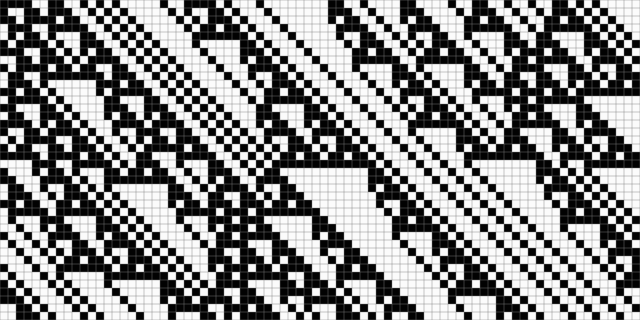
Give the GLSL for this pattern, as a Shadertoy shader.

```glsl
// History of a one-dimensional cellular automaton, one generation per row, top to bottom.
// A row is a ring of 128 bits packed in a uvec4; each pixel replays the rule
// down to its own row, then box-filters the cells and the thin grey grid.

const float ROWS = 40.0;          // generations over the canvas height
const float LINE_WIDTH = 0.056;   // grid line width, in cells
const int RING_OFFSET = 24;       // ring position of the leftmost column
const uint SEED = 37u;

const vec3 DEAD_COLOR = vec3(0.985);
const vec3 LIVE_COLOR = vec3(0.008);
const vec3 GRID_COLOR = vec3(0.49);

// Integer hash giving 32 random bits per component
uvec4 randomBits(uvec4 v) {
    v = (v ^ (v >> 16u)) * 0x7feb352du;
    v = (v ^ (v >> 15u)) * 0x846ca68bu;
    return v ^ (v >> 16u);
}

// Starting row with three live cells in eight
uvec4 firstGeneration(uint seed) {
    uvec4 words = uvec4(1u, 2u, 3u, 4u) + seed * 64u;
    return randomBits(words) & (randomBits(words + 16u) | randomBits(words + 32u));
}

// Rule: left XOR (self AND right), for all 128 cells at once
uvec4 nextGeneration(uvec4 row) {
    uvec4 left = (row << 1u) | (row.wxyz >> 31u);
    uvec4 right = (row >> 1u) | (row.yzwx << 31u);
    return left ^ (row & right);
}

// 1.0 where the cell in a given column is alive
float cellState(uvec4 row, int column) {
    int i = (column + RING_OFFSET) & 127;
    return float((row[i >> 5] >> uint(i & 31)) & 1u);
}

// Share of the pixel covered by a line, per axis, given the distance to its centre
vec2 lineCoverage(vec2 d, float width, float pixel) {
    vec2 low = max(d - 0.5 * pixel, vec2(-0.5 * width));
    vec2 high = min(d + 0.5 * pixel, vec2(0.5 * width));
    return clamp((high - low) / pixel, 0.0, 1.0);
}

void mainImage(out vec4 fragColor, in vec2 fragCoord) {
    // Cell coordinates, with rows counted down from the top
    float pixel = ROWS / iResolution.y;
    vec2 p = vec2(fragCoord.x, iResolution.y - fragCoord.y) * pixel;
    vec2 corner = floor(p + 0.5);
    vec2 offset = p - corner;

    // Evolve to the row below the nearest corner, keeping the row above it
    uvec4 below = firstGeneration(SEED);
    uvec4 above = below;
    for (int i = 0; i < int(corner.y); i++) {
        above = below;
        below = nextGeneration(below);
    }

    // Area-weighted blend of the four cells that meet at the corner
    int column = int(corner.x);
    vec2 share = clamp(offset / pixel + 0.5, 0.0, 1.0);
    float upper = mix(cellState(above, column - 1), cellState(above, column), share.x);
    float lower = mix(cellState(below, column - 1), cellState(below, column), share.x);
    vec3 color = mix(DEAD_COLOR, LIVE_COLOR, mix(upper, lower, share.y));

    // Thin grid on top
    vec2 cover = lineCoverage(offset, LINE_WIDTH, pixel);
    float grid = 1.0 - (1.0 - cover.x) * (1.0 - cover.y);
    fragColor = vec4(mix(color, GRID_COLOR, grid), 1.0);
}
```
